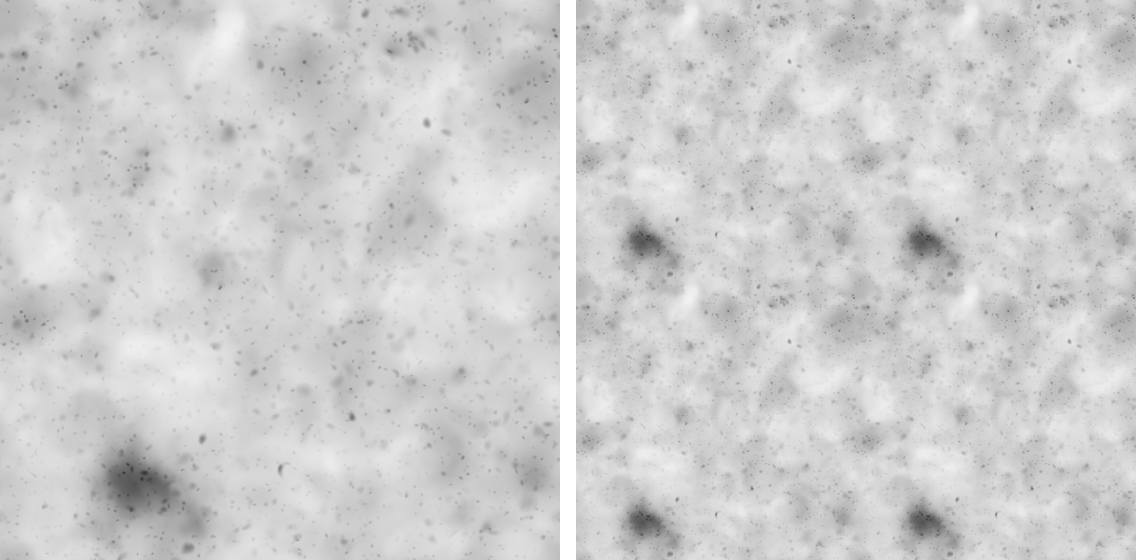
Left: one tile. Right: repeated 2 by 2.
A Shadertoy shader for this texture:

```glsl
// Pale grey mottled surface: soft clouds, scattered dark specks and one sooty stain, tiling.

const float BASE_GREY = 0.836;
const float TAU = 6.2831853;

vec3 hash3(vec3 p) {
    p = fract(p * vec3(0.1031, 0.1030, 0.0973));
    p += dot(p, p.yxz + 33.33);
    return fract((p.xxy + p.yxx) * p.zyx);
}

mat2 rotation(float angle) {
    float c = cos(angle), s = sin(angle);
    return mat2(c, s, -s, c);
}

// Smooth bump that reaches zero at length 1
float bump(vec2 d) {
    float k = max(0.0, 1.0 - dot(d, d));
    return k * k * k;
}

// Wrapping cellular noise: one light or dark bump per cell, about -1 to 1
float clouds(vec2 uv, vec2 cells, float seed) {
    vec2 p = uv * cells, id = floor(p);
    float sum = 0.0;
    for (int y = -1; y <= 1; y++)
    for (int x = -1; x <= 1; x++) {
        vec2 cell = id + vec2(x, y);
        vec3 h = hash3(vec3(mod(cell, cells), seed));
        sum += (2.0 * h.z - 1.0) * bump(p - cell - h.xy);
    }
    return sum;
}

// Wrapping scatter of oval spots; a higher rarity leaves fewer strong ones
float specks(vec2 uv, float cells, float seed, float radius, float rarity) {
    vec2 p = uv * cells, id = floor(p);
    float sum = 0.0;
    for (int y = -1; y <= 1; y++)
    for (int x = -1; x <= 1; x++) {
        vec2 cell = id + vec2(x, y);
        vec2 wrapped = mod(cell, vec2(cells));
        vec3 place = hash3(vec3(wrapped, seed));
        vec3 shape = hash3(vec3(wrapped, seed + 57.0));
        vec2 d = rotation(TAU * shape.x) * (p - cell - place.xy);
        d /= radius * mix(0.6, 1.0, shape.y) * vec2(1.0, mix(0.5, 1.0, shape.z));
        sum += pow(place.z, rarity) * bump(d);
    }
    return sum;
}

// Soft oval falloff around a centre, measured across the wrapped edges
float stain(vec2 uv, vec2 center, vec2 size, float angle) {
    vec2 d = fract(uv - center + 0.5) - 0.5;
    d = rotation(-angle) * d / size;
    return exp(-0.5 * dot(d, d));
}

void mainImage(out vec4 fragColor, in vec2 fragCoord) {
    vec2 uv = fragCoord / iResolution.xy;

    // Bend the domain so that the bumps lose their round outlines
    vec2 coarseBend = vec2(clouds(uv, vec2(11.0), 3.0), clouds(uv, vec2(11.0), 8.0));
    vec2 fineBend = vec2(clouds(uv, vec2(45.0), 13.0), clouds(uv, vec2(45.0), 19.0));
    vec2 bent = uv + 0.022 * coarseBend + 0.005 * fineBend;
    vec2 ruffled = uv + 0.005 * fineBend;

    // Clouds at several scales, with faint upright and level streaks
    float mottle = clouds(bent, vec2(33.0), 37.0);
    float haze = 0.070 * clouds(bent, vec2(5.0), 23.0)
               + 0.068 * clouds(bent, vec2(9.0), 29.0)
               + 0.046 * clouds(bent, vec2(17.0), 31.0)
               + 0.024 * mottle
               + 0.028 * clouds(ruffled, vec2(20.0, 6.0), 41.0)
               + 0.022 * clouds(ruffled, vec2(7.0, 22.0), 43.0);

    // Sooty stain with a wider, fainter halo
    float core = stain(bent, vec2(0.245, 0.137), vec2(0.062, 0.032), -0.5);
    float halo = stain(bent, vec2(0.235, 0.145), vec2(0.090, 0.060), -0.6);

    // Specks gather where the clouds are dark
    float density = clamp(0.85 - 7.0 * haze, 0.35, 1.6) + 0.8 * core;
    float spots = 0.15 * specks(uv, 84.0, 61.0, 0.62, 6.0)
                + 0.15 * specks(ruffled, 46.0, 67.0, 0.65, 6.0)
                + 0.13 * specks(ruffled, 25.0, 71.0, 0.75, 6.0)
                + 0.15 * specks(bent, 9.0, 73.0, 0.70, 9.0) * (1.0 + 0.6 * mottle);
    float darkDots = 0.36 * specks(ruffled, 18.0, 79.0, 0.30, 24.0);

    float grey = BASE_GREY + haze - density * spots - darkDots;
    grey -= core * (0.36 + 0.20 * mottle) + 0.11 * halo;

    // Ease the brightest parts towards white
    grey -= 0.35 * max(grey - 0.92, 0.0);
    fragColor = vec4(vec3(clamp(grey, 0.06, 0.98)), 1.0);
}
```
